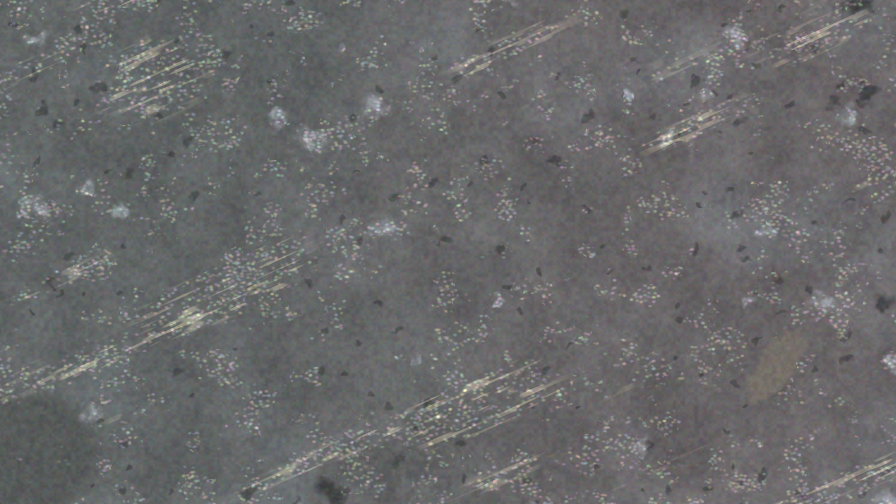
Write a WebGL 2 fragment shader that draws this texture.

```glsl
#version 300 es
precision highp float;
// Grey mineral surface under a microscope: mottled ground, dark pits, pale
// crystal patches and tiny coloured glints gathered in clumps and along scratches.
// Scattered parts use jittered cells; the ground and masks use layered noise.
uniform vec2 u_resolution;
out vec4 outColor;

const float SCRATCH_ANGLE = 0.42;

vec3 hash3(vec2 cell) {
  vec3 q = fract(cell.xyx * vec3(0.1031, 0.1030, 0.0973));
  q += dot(q, q.yxz + 33.33);
  return fract((q.xxy + q.yzz) * q.zyx);
}

mat2 rotation(float angle) {
  float c = cos(angle), s = sin(angle);
  return mat2(c, -s, s, c);
}

// Three independent channels of smooth value noise
vec3 noise3(vec2 p) {
  vec2 i = floor(p), f = fract(p);
  f = f * f * (3.0 - 2.0 * f);
  vec3 low = mix(hash3(i), hash3(i + vec2(1, 0)), f.x);
  vec3 high = mix(hash3(i + vec2(0, 1)), hash3(i + vec2(1, 1)), f.x);
  return mix(low, high, f.y);
}

float layeredNoise(vec2 p) {
  float sum = 0.0, weight = 0.5;
  for (int i = 0; i < 4; i++) {
    sum += weight * noise3(p).x;
    p = rotation(0.6) * p * 2.03 + 17.0;
    weight *= 0.5;
  }
  return sum / 0.9375;
}

// Soft ellipses, one per chosen cell; radius is in cells
float scatteredSpots(vec2 p, float cellSize, float density, float radius, float stretch, float seed) {
  vec2 q = p / cellSize, home = floor(q);
  float cover = 0.0;
  for (int y = -1; y <= 1; y++)
    for (int x = -1; x <= 1; x++) {
      vec2 cell = home + vec2(x, y);
      vec3 h = hash3(cell + seed);
      vec3 shape = hash3(cell + seed + 71.0);
      vec2 d = rotation(mix(-0.6, 1.3, shape.x)) * (q - cell - h.xy);
      float size = radius * mix(0.4, 1.0, shape.y);
      float dist = length(d / vec2(mix(1.0, stretch, shape.z), 1.0));
      cover = max(cover, step(h.z, density) * smoothstep(size, size * 0.35, dist));
    }
  return cover;
}

// Tiny tinted specks, shown where the mask exceeds their random threshold
vec3 glints(vec2 p, float cellSize, float mask) {
  vec2 q = p / cellSize, home = floor(q);
  vec3 light = vec3(0.0);
  for (int y = -1; y <= 1; y++)
    for (int x = -1; x <= 1; x++) {
      vec2 cell = home + vec2(x, y);
      vec3 h = hash3(cell + 311.0), look = hash3(cell + 523.0);
      vec3 hue = 0.5 + 0.5 * cos(6.2832 * (look.x + vec3(0.0, 0.33, 0.67)));
      vec3 tint = mix(vec3(0.85, 0.82, 0.72), hue, 0.4);
      float dist = length((q - cell - h.xy) * vec2(0.75, 1.0));
      float shown = smoothstep(h.z, h.z + 0.15, mask);
      light += tint * shown * mix(0.4, 1.0, look.y) * smoothstep(0.6, 0.1, dist);
    }
  return light;
}

void main() {
  vec2 p = gl_FragCoord.xy / u_resolution.y;
  vec2 along = rotation(SCRATCH_ANGLE) * p;
  vec2 ragged = p + 0.018 * (noise3(p * 45.0).xy - 0.5) + 0.008 * (noise3(p * 120.0).yz - 0.5);

  // Ground: cool on the left, warmer on the right, with haze and mottling
  float haze = layeredNoise(p * 3.5 + 4.0);
  float warmth = smoothstep(0.2, 1.5, p.x + 0.8 * (haze - 0.5));
  vec3 color = mix(vec3(0.385, 0.400, 0.402), vec3(0.408, 0.393, 0.400), warmth);
  color *= 1.0 + 0.26 * (layeredNoise(p * 13.0) - 0.5);
  color += vec3(0.035, 0.050, 0.055) * smoothstep(0.52, 0.78, haze);

  // Dark pits, many small and a few large
  float smallPits = scatteredSpots(ragged, 0.055, 0.26, 0.22, 1.9, 13.0);
  float largePits = scatteredSpots(ragged, 0.30, 0.32, 0.10, 2.2, 37.0);
  color = mix(color, vec3(0.21, 0.215, 0.22), max(0.5 * smallPits, 0.72 * largePits));

  // Pale crumbly crystal patches
  float patches = scatteredSpots(ragged, 0.15, 0.42, 0.22, 1.5, 59.0);
  float crumble = smoothstep(0.25, 0.75, layeredNoise(p * 75.0));
  color = mix(color, vec3(0.66, 0.68, 0.71), patches * mix(0.2, 0.75, crumble));

  // Smooth inclusions: a dim disc in the corner and a tan lens
  float disc = smoothstep(0.135, 0.105, length(p - vec2(0.065, 0.10)));
  vec2 lensOffset = rotation(0.95) * (ragged - vec2(1.54, 0.27));
  float lens = smoothstep(1.1, 0.8, length(lensOffset / vec2(0.085, 0.036)));
  color = mix(color, vec3(0.325, 0.34, 0.335), 0.8 * disc);
  color = mix(color, vec3(0.475, 0.45, 0.42), 0.8 * lens);

  // Glints in clumps, and thin broken scratches in narrow bands
  float clumps = smoothstep(0.50, 0.78, layeredNoise(p * 24.0 + 9.0));
  float bands = smoothstep(0.66, 0.88, noise3(along * vec2(3.2, 17.0) + 5.0).y);
  float lines = smoothstep(0.58, 0.85, noise3(along * vec2(22.0, 170.0)).z);
  float calm = 1.0 - max(0.85 * disc, lens);
  float mask = calm * clamp(0.03 + 0.75 * clumps + 0.4 * bands + 0.3 * patches, 0.0, 0.85);
  color += 0.27 * glints(p, 0.0075, mask);
  color += vec3(0.20, 0.18, 0.13) * bands * lines * calm;

  // Fine coloured grain
  color += (noise3(p * 210.0) - 0.5) * 0.055 + (noise3(p * 110.0 + 40.0).x - 0.5) * 0.05;
  outColor = vec4(clamp(color, 0.0, 1.0), 1.0);
}
```
